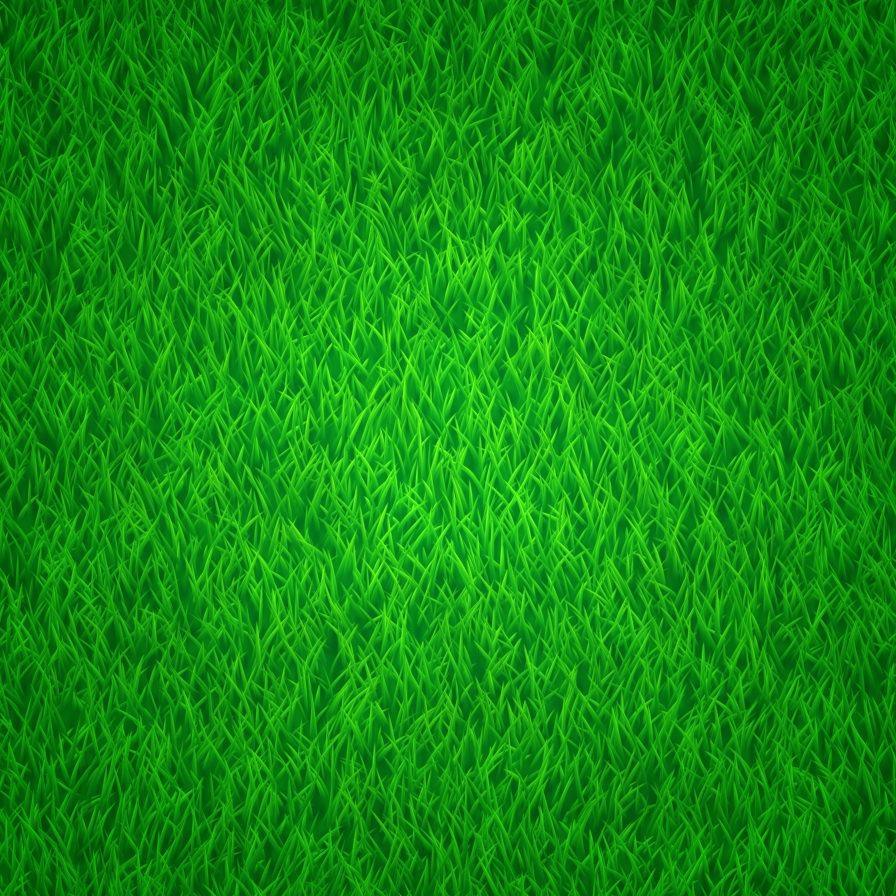
Write a three.js fragment shader that draws this texture.

```glsl
// A dense lawn of curved grass blades, lit softly from the middle.
// Blades grow from a jittered grid and are painted back to front, row by row;
// each one is a tapered parabola that fades into dark soil at its root.

#define ROW_HEIGHT 0.0125
#define COLUMN_WIDTH 0.0105
#define MAX_HEIGHT 0.074
#define MAX_REACH 0.036
#define MAX_WIDTH 0.0040
#define EDGE 0.0010
#define GLOW_CENTRE vec2(0.5, 0.51)
#define GLOW_FALLOFF 5.5

varying vec2 vUv;

float hash(vec2 p) {
  vec3 q = fract(p.xyx * vec3(0.1031, 0.1030, 0.0973));
  q += dot(q, q.yzx + 33.33);
  return fract((q.x + q.y) * q.z);
}

float noise(vec2 p) {
  vec2 cell = floor(p);
  vec2 f = fract(p);
  f = f * f * (3.0 - 2.0 * f);
  float low = mix(hash(cell), hash(cell + vec2(1.0, 0.0)), f.x);
  float high = mix(hash(cell + vec2(0.0, 1.0)), hash(cell + 1.0), f.x);
  return mix(low, high, f.y);
}

// Red rises later than green, so shaded parts stay a pure green.
vec3 shade(vec3 soil, vec3 leaf, float light) {
  return mix(soil, leaf, vec3(light * light, light, light));
}

// Paints one blade over the colour beneath it.
vec3 paintBlade(vec3 under, vec2 p, vec2 id, vec3 soil, vec3 leaf) {
  vec2 key = id + 100.0;
  vec2 jitter = vec2(hash(key), hash(key + 211.0));
  vec2 root = (id + jitter) * vec2(COLUMN_WIDTH, ROW_HEIGHT);
  float height = MAX_HEIGHT * mix(0.25, 1.0, hash(key + 57.0));
  float t = (p.y - root.y) / height;
  if (t < 0.0 || t > 1.0) return under;

  // Neighbouring blades share a drift, so they gather into tufts.
  float drift = noise(root * 24.0 + 40.0) - 0.5;
  float swing = clamp((hash(key + 91.0) - 0.5) * 2.0 + drift * 0.8, -1.0, 1.0);
  float arch = mix(-0.3, 1.2, hash(key + 133.0));
  float reach = MAX_REACH * swing;
  float middle = root.x + reach * mix(t, t * t, arch);
  float slope = reach * mix(1.0, 2.0 * t, arch) / height;
  float across = (p.x - middle) * inversesqrt(1.0 + slope * slope);

  float width = MAX_WIDTH * mix(0.4, 1.0, hash(key + 173.0));
  width *= pow(1.0 - t, 0.6) * smoothstep(-0.5, 0.3, t);
  float cover = 1.0 - smoothstep(width - EDGE, width + EDGE, abs(across));
  cover *= smoothstep(0.0, 0.3, t) * smoothstep(0.0, EDGE, width);

  // A bright rim runs along the outer side of the bend.
  float side = across / max(width, EDGE) * (swing < 0.0 ? -1.0 : 1.0);
  float rim = smoothstep(-0.5, 0.9, -side);
  float tone = mix(0.62, 1.0, hash(key + 307.0));
  float light = tone * mix(0.28, 1.0, smoothstep(0.0, 0.8, t));
  vec3 colour = shade(soil, leaf, light * mix(0.78, 1.14, rim));
  return mix(under, colour, cover);
}

void main() {
  vec2 p = vUv;

  // Central glow, with only slight unevenness.
  vec2 away = p - GLOW_CENTRE;
  float glow = exp(-dot(away, away) * GLOW_FALLOFF);
  float patches = mix(0.95, 1.05, noise(p * 20.0 + 17.0));
  vec3 soil = mix(vec3(0.0, 0.24, 0.01), vec3(0.01, 0.47, 0.13), glow);
  vec3 leaf = mix(vec3(0.04, 0.66, 0.02), vec3(0.48, 1.04, 0.08), glow);
  soil *= patches;
  leaf *= patches;

  // Soft undergrowth between the blades.
  float under = noise(p * vec2(150.0, 65.0));
  vec3 colour = shade(soil, leaf, 0.3 * under);

  // Higher rows lie behind, lower rows in front.
  vec2 here = floor(p / vec2(COLUMN_WIDTH, ROW_HEIGHT));
  for (int row = 0; row < 7; row++) {
    for (int column = -4; column <= 4; column++) {
      vec2 id = here + vec2(float(column), -float(row));
      colour = paintBlade(colour, p, id, soil, leaf);
    }
  }

  gl_FragColor = vec4(clamp(colour, 0.0, 1.0), 1.0);
}
```
